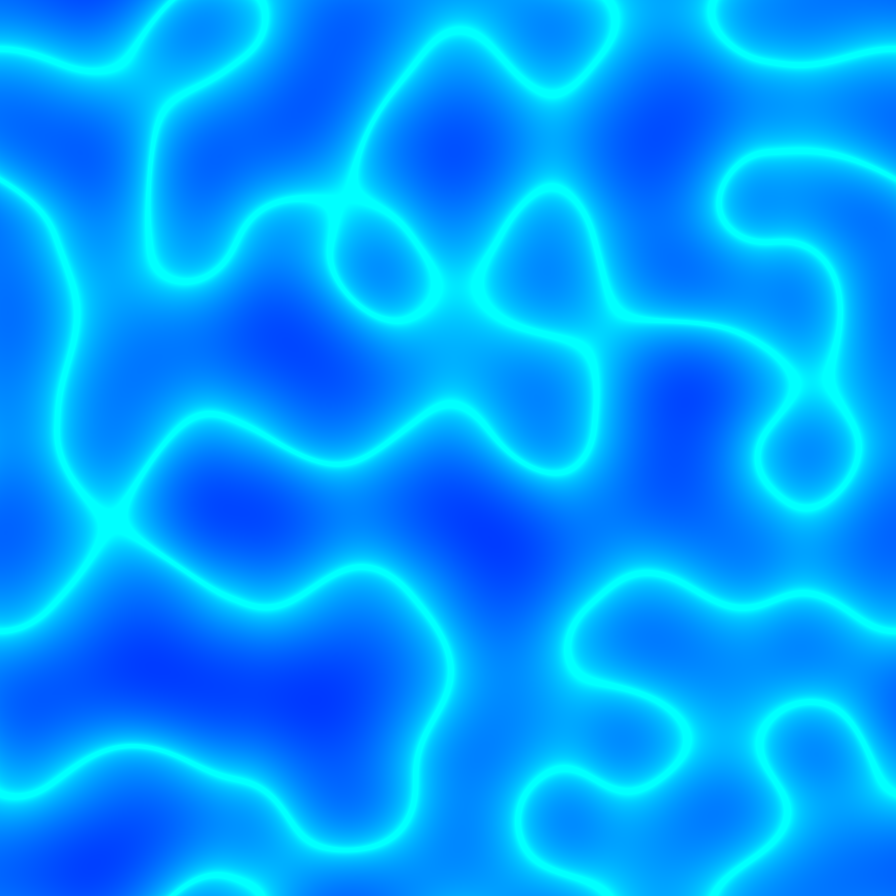
A three.js fragment shader for this background:

```glsl
// Glowing cyan contour lines winding over soft blue hollows, tiling on all sides.
#define CELLS 5.0          // noise cells per tile, whole number
#define SEED 3.7           // picks another arrangement
#define ORIGIN vec2(0.536, 0.47) // part of the pattern at the lower left
#define PEAK 1.228         // brightness on the line before clipping
#define FALLOFF 1.25       // how strongly brightness drops away from the line
#define FALLOFF_POWER 0.35 // low values give a tight glow and flat hollows
#define CORE_WIDTH 0.03    // noise height covered by the line core
#define CORE_BOOST 0.06    // extra light in the core
#define DEEP_BLUE vec3(0.0, 0.0, 1.0)
#define CYAN vec3(0.0, 1.0, 1.0)

varying vec2 vUv;

// Unit gradient of a lattice corner, wrapped to the tile
vec2 cornerGradient(vec2 corner) {
  vec2 wrapped = floor(mod(corner + 0.5, CELLS));
  float turn = fract(sin(dot(wrapped, vec2(127.1, 311.7)) + SEED) * 43758.545);
  float angle = 6.28319 * turn;
  return vec2(cos(angle), sin(angle));
}

float cornerSlope(vec2 cell, vec2 local, vec2 offset) {
  return dot(cornerGradient(cell + offset), local - offset);
}

// Periodic gradient noise, about -0.7 to 0.7
float gradientNoise(vec2 p) {
  vec2 cell = floor(p);
  vec2 f = p - cell;
  vec2 blend = f * f * f * (f * (f * 6.0 - 15.0) + 10.0);
  float low = mix(cornerSlope(cell, f, vec2(0.0, 0.0)),
                  cornerSlope(cell, f, vec2(1.0, 0.0)), blend.x);
  float high = mix(cornerSlope(cell, f, vec2(0.0, 1.0)),
                   cornerSlope(cell, f, vec2(1.0, 1.0)), blend.x);
  return mix(low, high, blend.y);
}

void main() {
  // Height above or below the zero contour
  float height = abs(gradientNoise((vUv + ORIGIN) * CELLS));

  // Wide glow plus a flat, bright core
  float glow = PEAK - FALLOFF * pow(height + 0.00001, FALLOFF_POWER);
  float coreDistance = height / CORE_WIDTH;
  float core = CORE_BOOST * exp(-coreDistance * coreDistance);

  float light = clamp(glow + core, 0.0, 1.0);
  gl_FragColor = vec4(mix(DEEP_BLUE, CYAN, light), 1.0);
}
```
